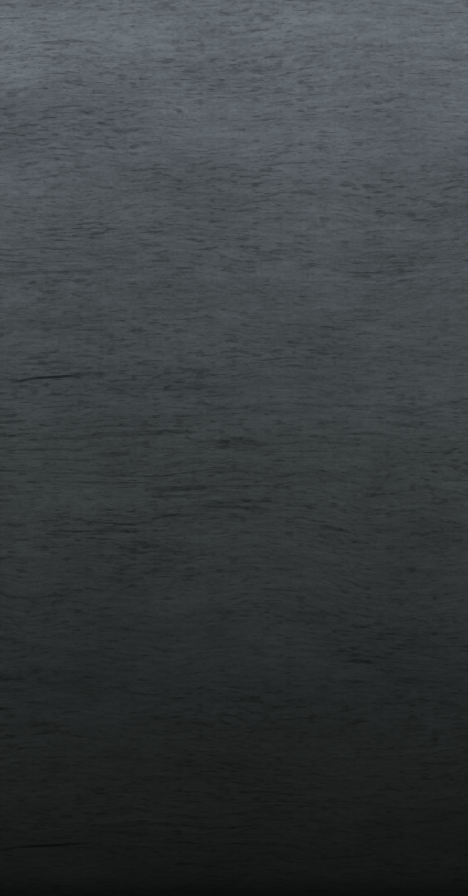
Give the GLSL for this texture, as a Shadertoy shader.

```glsl
float hash(vec2 p) {
    vec3 q = fract(vec3(p.xyx) * 0.1031);
    q += dot(q, q.yzx + 33.33);
    return fract((q.x + q.y) * q.z);
}

float noise(vec2 p) {
    vec2 cell = floor(p), f = fract(p);
    f = f * f * (3.0 - 2.0 * f);
    float low = mix(hash(cell), hash(cell + vec2(1, 0)), f.x);
    float high = mix(hash(cell + vec2(0, 1)), hash(cell + vec2(1, 1)), f.x);
    return mix(low, high, f.y);
}

float fbm(vec2 p) {
    float sum = 0.0, weight = 0.5;
    for (int i = 0; i < 4; i++) {
        sum += weight * noise(p);
        p = p * 2.03 + vec2(17.3, 9.1);
        weight *= 0.5;
    }
    return sum / 0.9375;
}

// Short dark pores, gathered by a slower density noise
float pores(vec2 p, vec2 scale, float threshold) {
    float density = noise(p * vec2(5.0, 14.0) + 40.0);
    float streak = noise(p * scale) * 0.75 + noise(p * scale * vec2(2.3, 1.4) + 7.0) * 0.25;
    return smoothstep(threshold, threshold + 0.25, streak + 0.2 * (density - 0.5));
}

// Thin tapering split running in from the left edge
float crack(vec2 p) {
    float y = fract(p.y + 0.4) - 0.5 - 0.07 * p.x - 0.004 * (noise(p * vec2(25.0, 1.0)) - 0.5);
    float taper = smoothstep(-0.05, 0.12, p.x) * (1.0 - smoothstep(0.12, 0.21, p.x));
    return taper * (1.0 - smoothstep(0.0008, 0.0045, abs(y)));
}

void mainImage(out vec4 fragColor, in vec2 fragCoord) {
    vec2 p = fragCoord / iResolution.x;
    float height = fragCoord.y / iResolution.y;

    // Grain lines bend gently across the board
    vec2 grain = p;
    grain.y += 0.07 * (fbm(p * vec2(2.2, 3.0) + 3.0) - 0.5) + 0.005 * noise(p * vec2(9.0, 12.0));

    // Broad stains, long bands, fine fibres and specks
    float stain = fbm(p * vec2(4.5, 6.0) + 11.0) - 0.5;
    float band = fbm(grain * vec2(3.0, 30.0) + 5.0) - 0.5;
    float fibre = noise(grain * vec2(26.0, 210.0)) - 0.5;
    float thread = noise(grain * vec2(60.0, 260.0) + 31.0) - 0.5;
    float speck = noise(p * vec2(190.0, 268.0)) - 0.5;
    float tone = 1.035 + 0.17 * stain + 0.14 * band;
    tone += 0.11 * fibre + 0.09 * thread + 0.09 * speck;

    // Many small pores, and sparse long dark streaks in patches
    tone -= 0.15 * pores(grain, vec2(42.0, 215.0), 0.63);
    tone -= 0.10 * pores(grain + 3.7, vec2(70.0, 240.0), 0.64);
    float streakZone = smoothstep(0.5, 0.75, noise(p * vec2(2.5, 6.0) + 23.0));
    tone -= 0.16 * streakZone * pores(grain + 9.0, vec2(8.0, 130.0), 0.62);

    // Pale scuffs near the upper sides
    vec2 leftScuff = (p - vec2(0.0, 1.77)) / vec2(0.13, 0.06);
    vec2 rightScuff = (p - vec2(0.96, 1.65)) / vec2(0.10, 0.05);
    tone += 0.07 * exp(-dot(leftScuff, leftScuff)) + 0.06 * exp(-dot(rightScuff, rightScuff));
    tone *= 1.0 - 0.5 * crack(p);

    // Light fades from cool grey at the top to near black at the bottom
    float light = 0.074 + 0.298 * height;
    light *= mix(0.6, 1.0, smoothstep(-0.01, 0.03, height));
    vec3 tint = mix(vec3(1.0, 1.08, 1.07), vec3(1.0, 1.075, 1.13), smoothstep(0.1, 0.95, height));
    fragColor = vec4(clamp(light * tone * tint, 0.0, 1.0), 1.0);
}
```
